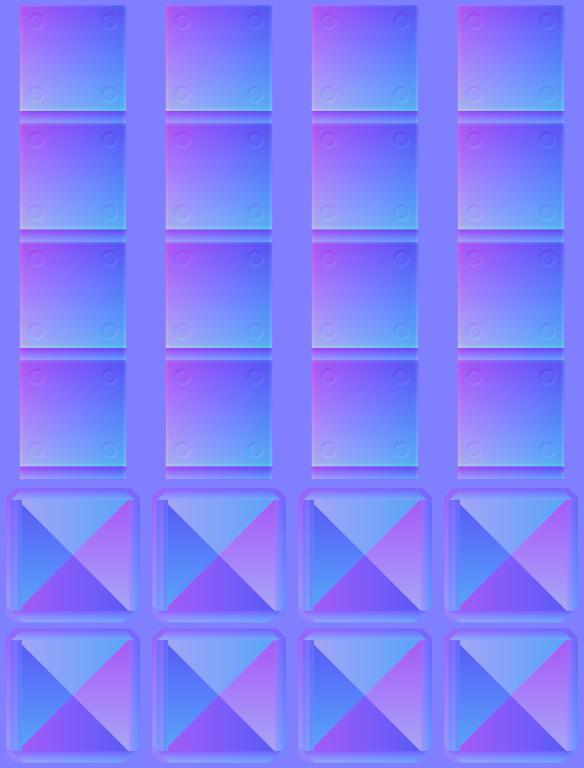
A Shadertoy shader for this texture map:

```glsl
// Antialiased coverage of a signed distance
float cover(float d) {
    return clamp(0.5 - d * iResolution.y / 768.0, 0.0, 1.0);
}

float ridge(float d, float width) {
    return exp(-d * d / (width * width));
}

// Dished plate with four ring rivets and a groove below it
vec2 plateSlope(vec2 q) {
    vec2 slope = vec2(-q.x, q.y) / 53.0 * 0.35;

    vec2 toRivet = q - sign(q) * 36.5;
    float r = length(toRivet);
    float ring = 0.15 * ridge(r - 7.5, 1.3) - 0.07 * ridge(r - 5.0, 1.3);
    slope += toRivet / max(r, 0.01) * ring;

    slope.y += 0.2 * ridge(q.y + 52.5, 1.3) + 0.16 * ridge(q.y - 51.5, 1.5);

    float across = (q.y - 59.2) / 6.2;
    vec2 groove = vec2(-q.x / 53.0 * 0.25, 0.36 * across - 0.1);
    slope = mix(slope, groove, cover(53.0 - q.y));

    // Thin side rims
    slope += vec2(0.12, 0.04) * ridge(q.x + 52.0, 1.6);
    slope += vec2(0.18, 0.12) * ridge(q.x - 52.0, 1.4);
    return slope;
}

// Four curved facets inside a beveled, chamfered frame
vec2 pyramidSlope(vec2 q) {
    vec2 a = abs(q);
    vec2 side = vec2(sign(q.x) * 0.31, q.y / 55.0 * 0.3);
    vec2 cap = vec2(-q.x / 55.0 * 0.3, -sign(q.y) * 0.29);
    vec2 slope = mix(side, cap, cover((a.x - a.y) * 0.707));

    // Upright frame bars, with a fine step on the left one
    float left = (q.x + 59.0) / 8.0;
    float right = (q.x - 61.5) / 5.5;
    vec2 leftBar = vec2(-0.2 * left + 0.12 * sin(left * 7.0), q.y / 67.0 * 0.22);
    vec2 rightBar = vec2(-0.27 * right, q.y / 67.0 * 0.22);
    slope = mix(slope, leftBar, cover(q.x + 51.0));
    slope = mix(slope, rightBar, cover(56.0 - q.x));

    // Level frame bars
    float level = (a.y - 61.0) / 6.0 * sign(q.y);
    vec2 levelBar = vec2(-q.x / 67.0 * 0.17, 0.3 * level + 0.05);
    slope = mix(slope, levelBar, cover(55.5 - a.y));

    // Corner chamfers
    vec2 chamfer = vec2(-q.x, q.y) / 67.0 * 0.12 + vec2(0.05, -0.08);
    return mix(slope, chamfer, cover((117.0 - a.x - a.y) * 0.707));
}

void mainImage(out vec4 fragColor, in vec2 fragCoord) {
    // Canvas is 768 units tall, measured downward, with four columns
    vec2 p = vec2(fragCoord.x, iResolution.y - fragCoord.y) * 768.0 / iResolution.y;
    float columnWidth = 192.0 * iResolution.x / iResolution.y;
    float x = mod(p.x, columnWidth) - 0.5 * columnWidth;

    // Four rows of plates
    vec2 plate = vec2(x, mod(p.y - 5.0, 118.5) - 53.0);
    float plateEdge = max(abs(x) - 53.2, abs(p.y - 242.2) - 237.2);
    vec2 slope = plateSlope(plate) * cover(plateEdge);

    // Two rows of pyramids
    vec2 pyramid = vec2(x, mod(p.y - 485.0, 140.3) - 70.3);
    vec2 a = abs(pyramid);
    float pyramidEdge = max(max(a.x, a.y) - 67.0, (a.x + a.y - 125.0) * 0.707);
    pyramidEdge = max(pyramidEdge, 485.0 - p.y);
    slope += pyramidSlope(pyramid) * cover(pyramidEdge);

    // Encode the unit normal
    vec3 normal = vec3(slope, sqrt(max(1.0 - dot(slope, slope), 0.0)));
    fragColor = vec4(0.5 + 0.5 * normal, 1.0);
}
```
